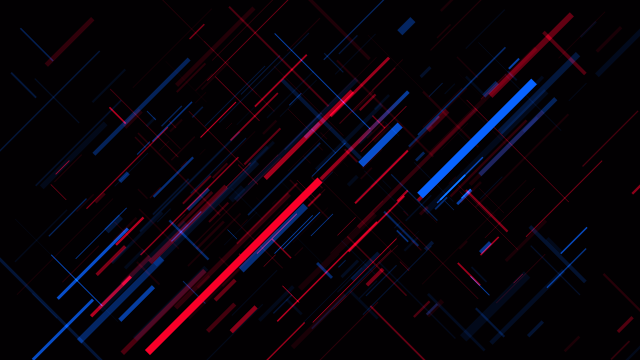
A WebGL 1 fragment shader for this background:

```glsl
precision highp float;

uniform vec2 u_resolution;

const int BAR_COUNT = 360;
const float SEED = 17.0;
const vec3 BACKGROUND = vec3(0.006, 0.0, 0.008);
const vec3 RED = vec3(0.98, 0.0, 0.16);
const vec3 BLUE = vec3(0.03, 0.39, 1.0);

// Bar sizes are half extents in canvas heights, given for the nearest depth.
const vec2 LENGTH_RANGE = vec2(0.03, 0.29);
const vec2 WIDTH_RANGE = vec2(0.0016, 0.0135);
const vec2 GLOW_RANGE = vec2(0.09, 0.80);
const vec2 DEPTH_SCALE = vec2(0.25, 1.0);
const vec2 DEPTH_SPREAD = vec2(0.42, 1.08);
const float RED_SHARE = 0.54;
const float RED_THINNESS = 0.8;
const float CROSS_SHARE = 0.28;
const float CROSS_THINNESS = 0.55;

// Accent bars in diagonal coordinates: centre, then half extents.
const vec4 RED_ACCENT = vec4(-0.339, 0.0, 0.339, 0.0100);
const vec4 BLUE_ACCENT = vec4(0.390, -0.227, 0.224, 0.0112);
const vec4 STREAK = vec4(0.175, 0.0, 0.172, 0.0050);
const float STREAK_GLOW = 0.6;

vec4 hash4(float n) {
  vec4 p = fract(vec4(n) * vec4(0.1031, 0.1030, 0.0973, 0.1099));
  p += dot(p, p.wzxy + 33.33);
  return fract((p.xxyz + p.yzzw) * p.zywx);
}

// Turns canvas axes so that x runs along the rising diagonal.
vec2 toDiagonal(vec2 p) {
  return vec2(p.x + p.y, p.y - p.x) * sqrt(0.5);
}

// Share of a pixel footprint covered by a box centred on the origin.
float boxCoverage(vec2 p, vec2 halfSize, float pixel) {
  vec2 upper = min(p + halfSize, vec2(0.5 * pixel));
  vec2 lower = max(p - halfSize, vec2(-0.5 * pixel));
  vec2 overlap = max(upper - lower, 0.0) / pixel;
  return overlap.x * overlap.y;
}

// Light of one random bar; distant bars are smaller and nearer the centre.
vec3 randomBar(vec2 p, vec2 halfCanvas, float id, float pixel) {
  vec4 shape = hash4(id + SEED);
  vec4 place = hash4(id + SEED + 517.3);
  float isRed = step(place.x, RED_SHARE);
  float isCross = step(place.y, CROSS_SHARE);

  float scale = mix(DEPTH_SCALE.x, DEPTH_SCALE.y, shape.x);
  float spread = mix(DEPTH_SPREAD.x, DEPTH_SPREAD.y, shape.x);
  vec2 centre = (2.0 * place.zw - 1.0) * halfCanvas * spread;

  vec2 halfSize = scale * vec2(
    mix(LENGTH_RANGE.x, LENGTH_RANGE.y, shape.y * shape.y),
    mix(WIDTH_RANGE.x, WIDTH_RANGE.y, shape.z * shape.z));
  halfSize.y *= mix(1.0, RED_THINNESS, isRed);
  halfSize.y *= mix(1.0, CROSS_THINNESS, isCross);

  vec2 q = toDiagonal(p - centre);
  q = mix(q, q.yx, isCross);
  float glow = mix(GLOW_RANGE.x, GLOW_RANGE.y, shape.w * shape.w * shape.w);
  return mix(BLUE, RED, isRed) * glow * boxCoverage(q, halfSize, pixel);
}

void main() {
  float pixel = 1.0 / u_resolution.y;
  vec2 p = (gl_FragCoord.xy - 0.5 * u_resolution) * pixel;
  vec2 halfCanvas = 0.5 * u_resolution * pixel;
  vec3 color = BACKGROUND;

  // Translucent bars add up where they cross.
  for (int i = 0; i < BAR_COUNT; i++) {
    color += randomBar(p, halfCanvas, float(i), pixel);
  }

  // Thin streak shifting from red to blue along its length.
  vec2 d = toDiagonal(p);
  vec2 s = d - STREAK.xy;
  float along = smoothstep(-0.5, 1.0, s.x / STREAK.z);
  vec3 streakColor = mix(RED, BLUE, along) * STREAK_GLOW;
  color += streakColor * boxCoverage(s, STREAK.zw, pixel);

  // Opaque accents in front.
  color = mix(color, BLUE, boxCoverage(d - BLUE_ACCENT.xy, BLUE_ACCENT.zw, pixel));
  color = mix(color, RED, boxCoverage(d - RED_ACCENT.xy, RED_ACCENT.zw, pixel));

  gl_FragColor = vec4(min(color, 1.0), 1.0);
}
```
